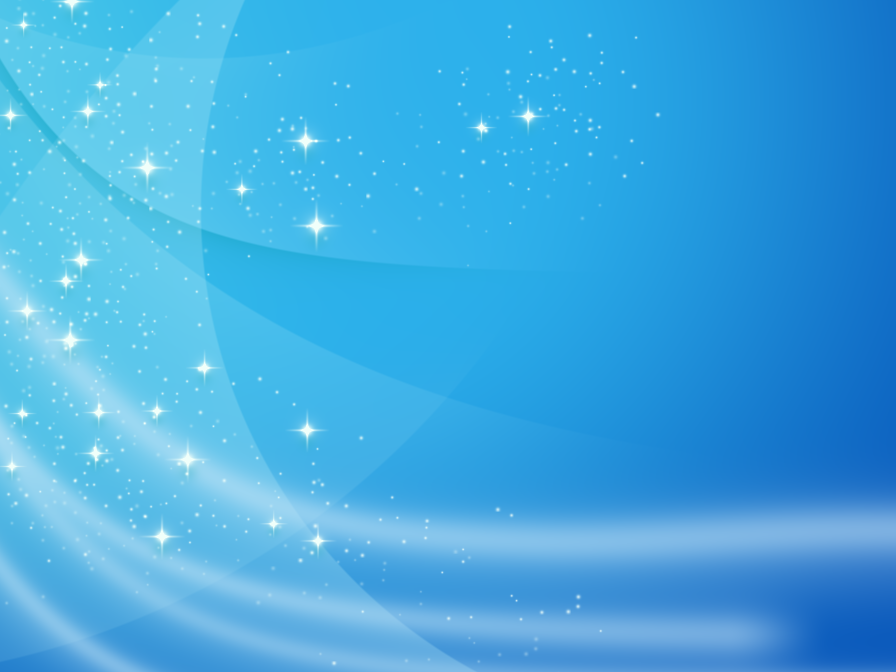
A Shadertoy shader for this background:

```glsl
// A blue backdrop of overlapping translucent sheets, misty ribbons and sparkles.
// Sheets are one-sided edges of arcs and decaying curves; ribbons are Gaussian
// bands along such curves; stars and dust are jittered points in hashed cells.

const vec3 SKY = vec3(0.17, 0.69, 0.92);
const vec3 DEEP = vec3(0.03, 0.34, 0.73);
const vec3 CYAN = vec3(0.24, 0.78, 0.90);
const vec3 TEAL = vec3(0.08, 0.64, 0.74);
const vec3 VEIL = vec3(0.66, 0.90, 0.96);
const vec3 MIST = vec3(0.78, 0.90, 0.97);

vec2 hash2(vec2 cell) {
    vec2 q = vec2(dot(cell, vec2(127.1, 311.7)), dot(cell, vec2(269.5, 183.3)));
    return fract(sin(q) * 43758.5);
}

float bell(float d, float width) {
    return exp(-d * d / (width * width));
}

// Height of a curve that falls from base + amp towards base
float fallCurve(float x, float base, float amp, float rate, float bend) {
    return base + amp * exp(-x * (rate + bend * x));
}

// Signed distance to a falling curve, positive above it
float curveDistance(vec2 p, float base, float amp, float rate, float bend) {
    float y = fallCurve(p.x, base, amp, rate, bend);
    float slope = (y - base) * (rate + 2.0 * bend * p.x);
    return (p.y - y) / sqrt(1.0 + slope * slope);
}

// Veil with a crisp edge at d = 0, fading out over the given depth
float sheet(float d, float depth) {
    return smoothstep(-0.002, 0.002, d) * exp(-max(d, 0.0) / depth);
}

// Bright core inside a wider haze
float ribbon(float d, float width) {
    return 0.6 * bell(d, width) + 0.4 * bell(d + 0.6 * width, 2.2 * width);
}

// Where sparkles gather: left column, lower trail and two upper clusters
float sparkleDensity(vec2 p) {
    float column = bell(p.x - 0.13, 0.15) * smoothstep(0.12, 0.3, p.y);
    float trail = bell(p.y - 0.47 + 0.46 * p.x, 0.10) * bell(p.x - 0.5, 0.27);
    float nearCluster = bell(length(p - vec2(0.44, 0.78)), 0.10);
    float farCluster = bell(length(p - vec2(0.82, 0.85)), 0.12);
    return min(column + 0.7 * trail + nearCluster + farCluster, 1.0);
}

// Core, halo and four tapering rays; x is white light, y is green tint
vec2 star(vec2 d, float size) {
    vec2 a = abs(d) / size;
    float core = bell(length(a), 0.22) + 0.25 * bell(length(a), 0.5);
    float across = bell(a.y, 0.05) * max(1.0 - a.x, 0.0);
    float upright = bell(a.x, 0.05) * max(1.0 - a.y, 0.0);
    float tint = bell(length(d / size + vec2(0.0, 0.45)), 0.4);
    return vec2(core + 0.75 * (across + upright), 0.3 * tint);
}

// Scattered stars, one candidate per cell
vec2 starField(vec2 p, float cellSize, float chance) {
    vec2 home = floor(p / cellSize);
    vec2 light = vec2(0.0);
    for (int j = -1; j <= 1; j++)
    for (int i = -1; i <= 1; i++) {
        vec2 cell = home + vec2(i, j);
        vec2 center = (cell + 0.15 + 0.7 * hash2(cell)) * cellSize;
        vec2 trait = hash2(cell + 37.0);
        float present = step(trait.x, chance * sparkleDensity(center));
        light += present * star(p - center, cellSize * mix(0.22, 0.48, trait.y));
    }
    return light;
}

// Tiny round specks, one candidate per cell
float dust(vec2 p, float cellSize) {
    vec2 cell = floor(p / cellSize);
    vec2 center = (cell + 0.2 + 0.6 * hash2(cell + 91.0)) * cellSize;
    vec2 trait = hash2(cell + 53.0);
    float present = step(trait.x, 0.35 * sparkleDensity(center));
    return present * bell(length(p - center), mix(0.0015, 0.003, trait.y));
}

void mainImage(out vec4 fragColor, in vec2 fragCoord) {
    vec2 p = fragCoord / iResolution.y;
    p.x *= 4.0 * iResolution.y / (3.0 * iResolution.x);

    // Backdrop
    float shade = smoothstep(0.3, 1.25, length(p - vec2(0.45, 0.85)));
    vec3 color = mix(SKY, DEEP, shade);
    color = mix(color, CYAN, 0.65 * smoothstep(0.6, 0.0, p.x) * smoothstep(-0.1, 0.4, p.y));

    // Translucent sheets
    float upper = curveDistance(p, 0.592, 0.321, 5.2, 0.0);
    float lower = -curveDistance(p, 0.2535, 0.627, 2.1, 0.0);
    float crown = 0.913 + 0.645 * (p.x - 0.304) * (p.x - 0.304) - p.y;
    float leftArc = length(p - vec2(1.08, 0.6875)) - 0.781;
    float diagonal = 2.378 - length(p - vec2(1.955, -0.675));
    float bowl = 1.24 - length(p - vec2(-0.267, 1.226));
    float fade = smoothstep(0.95, 0.2, p.x);
    float shadow = smoothstep(0.002, -0.002, upper) * exp(min(upper, 0.0) / 0.022);
    color = mix(color, TEAL, 0.5 * shadow * fade);
    color = mix(color, VEIL, 0.26 * sheet(upper, 0.18) * fade);
    color = mix(color, VEIL, 0.24 * sheet(lower, 0.25) * smoothstep(1.1, 0.2, p.x));
    color = mix(color, VEIL, 0.17 * sheet(crown, 0.12) * smoothstep(0.7, 0.2, p.x));
    color = mix(color, VEIL, 0.30 * sheet(leftArc, 0.4) * smoothstep(-0.002, 0.002, diagonal));
    color = mix(color, VEIL, 0.13 * sheet(bowl, 0.25) * smoothstep(0.55, 0.3, p.y));

    // Misty ribbons, widening to the right
    float spread = smoothstep(0.2, 1.2, p.x);
    float rise = 0.02 * smoothstep(0.8, 1.33, p.x);
    float first = curveDistance(p, 0.193 + rise, 0.39, 3.17, 3.65);
    float second = curveDistance(p, 0.054, 0.304, 4.0, 0.0);
    float third = curveDistance(p, -0.016, 0.356, 4.4, 0.3);
    float fourth = curveDistance(p, -0.111, 0.269, 4.6, 0.0);
    color = mix(color, MIST, 0.62 * ribbon(first, mix(0.024, 0.038, spread)));
    color = mix(color, MIST, 0.55 * ribbon(second, mix(0.018, 0.032, spread)) * smoothstep(1.24, 1.08, p.x));
    color = mix(color, MIST, 0.45 * ribbon(third, 0.018));
    color = mix(color, MIST, 0.55 * ribbon(fourth, 0.018));

    // Sparkles
    vec2 light = starField(p, 0.085, 0.6);
    color = mix(color, TEAL, min(light.y, 0.5));
    float glint = light.x + 0.75 * dust(p, 0.017) + 0.6 * dust(p + 3.7 * 0.017, 0.017) * 0.5;
    color = mix(color, vec3(0.94, 1.0, 0.98), clamp(glint, 0.0, 1.0));
    fragColor = vec4(color, 1.0);
}
```
